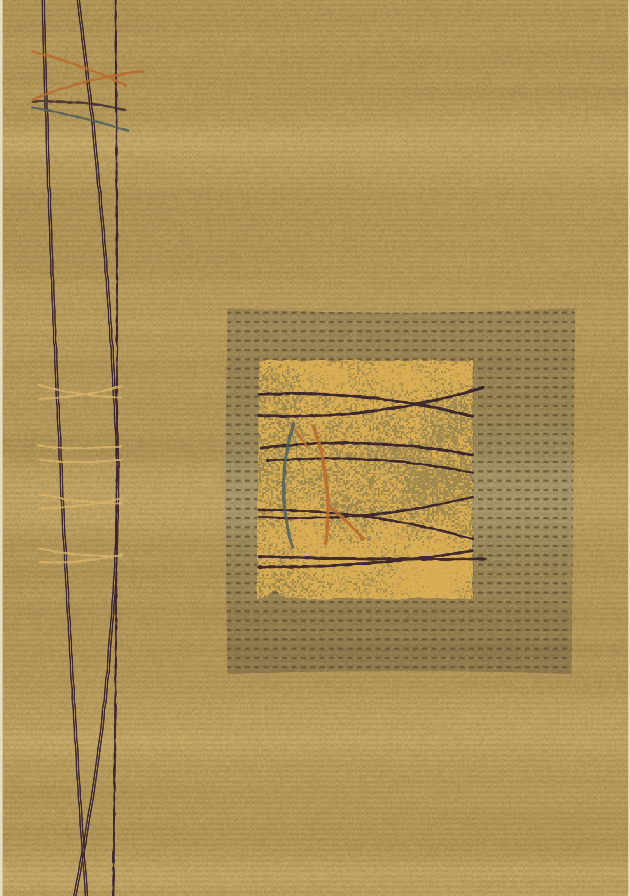
Give the GLSL for this background, as a WebGL 1 fragment shader.

```glsl
precision highp float;
// Woven ochre cloth with long threads, a dotted panel and a stitched gold patch.
uniform vec2 u_resolution;

#define CANVAS vec2(54.0, 76.8)
#define WEAVE_PITCH 0.45
#define DOT_PITCH 0.8
#define GRAIN_SIZE 0.15
#define OCHRE vec3(0.69, 0.58, 0.342)
#define GOLD vec3(0.85, 0.68, 0.325)
#define OLIVE vec3(0.57, 0.50, 0.30)
#define INK vec3(0.19, 0.11, 0.17)
#define ORANGE vec3(0.73, 0.42, 0.17)
#define TEAL vec3(0.31, 0.38, 0.36)
#define CREAM vec3(0.86, 0.71, 0.42)

float px; // one screen pixel in canvas units

float hash(vec2 p) {
  vec3 q = fract(p.xyx * 0.1031);
  q += dot(q, q.yzx + 33.33);
  return fract((q.x + q.y) * q.z);
}

float noise(vec2 p) {
  vec2 i = floor(p), f = fract(p);
  f = f * f * (3.0 - 2.0 * f);
  return mix(mix(hash(i), hash(i + vec2(1, 0)), f.x),
             mix(hash(i + vec2(0, 1)), hash(i + vec2(1, 1)), f.x), f.y);
}

float inside(float d) { return smoothstep(-0.5 * px, 0.5 * px, d); }

// Soft bump centred on c
float bump(float x, float c, float width) {
  float t = (x - c) / width;
  return exp(-t * t);
}

// Distance to a line from a to b, bowed sideways and slightly wobbly
float strand(vec2 p, vec2 a, vec2 b, float bow) {
  float len = length(b - a);
  vec2 dir = (b - a) / len;
  vec2 q = vec2(dot(p - a, dir), dot(p - a, vec2(-dir.y, dir.x)));
  float h = clamp(q.x / len, 0.0, 1.0);
  float wobble = 0.08 * (noise(vec2(q.x * 1.2, a.y * 7.0)) - 0.5);
  return length(vec2(q.x - h * len, q.y - 4.0 * bow * h * (1.0 - h) - wobble));
}

// Solid stroke whose width varies like dry fibre
float stroke(vec2 p, vec2 a, vec2 b, float bow, float halfWidth) {
  float fray = 0.08 * (noise(p * 3.0) - 0.5);
  return inside(halfWidth + fray - strand(p, a, b, bow));
}

// Two fine fibres side by side
float thread(vec2 p, vec2 a, vec2 b, float bow) {
  return inside(0.06 - abs(strand(p, a, b, bow) - 0.09));
}

vec3 cloth(vec2 p) {
  // Broad light bands, strongest near the top
  float band = bump(p.y, 64.4, 2.2) + 0.5 * bump(p.y, 49.5, 3.0) + 0.9 * bump(p.y, 33.6, 2.8)
             + 0.9 * bump(p.y, 13.6, 3.2) + 0.8 * bump(p.y, 1.5, 2.0);
  float streak = noise(vec2(p.x * 0.02, p.y * 0.9)) - 0.5;
  float weave = sin(6.2832 * p.y / WEAVE_PITCH) * (0.7 + 0.3 * sin(6.2832 * p.x / WEAVE_PITCH));
  float grain = hash(floor(p / GRAIN_SIZE)) - 0.5;
  return OCHRE + vec3(1.0, 1.0, 0.85) * (0.055 * band + 0.03 * streak + 0.028 * weave + 0.05 * grain);
}

vec3 addPanel(vec3 col, vec2 p) {
  float h = (p.x - 19.4) / 29.9;
  float sag = 4.0 * h * (1.0 - h);
  float edge = min(min(p.x - 19.5 + 0.15 * sin(3.1416 * (p.y - 19.0) / 31.4),
                       49.3 - 0.01 * (50.4 - p.y) - p.x),
                   min(50.4 - 0.4 * sag - p.y, p.y - 19.0 - 0.3 * sag));
  vec3 tint = mix(vec3(0.86, 0.87, 0.93), vec3(0.88, 0.94, 1.08), bump(p.y, 34.5, 6.5));
  tint *= mix(0.94, 1.0, smoothstep(19.0, 29.0, p.y));
  vec2 cell = abs(fract(p / DOT_PITCH) - 0.5) * DOT_PITCH;
  float dots = inside(0.22 - cell.x) * inside(0.1 - cell.y);
  vec3 fabric = mix(col * tint, vec3(0.36, 0.31, 0.20), 0.7 * dots);
  return mix(col, fabric, inside(edge));
}

vec3 addPatch(vec3 col, vec2 p) {
  float rough = noise(p * 1.7) - 0.5;
  float hem = 25.5 + 0.65 * bump(p.x, 23.5, 0.7) + 0.25 * rough;
  float left = 22.0 + 0.01 * (p.y - 25.5);
  float edge = min(min(p.x - left, 40.5 - p.x) + 0.12 * rough, min(45.9 + 0.2 * rough - p.y, p.y - hem));
  // Olive specks gather in the middle and toward the right
  float wear = bump(p.y, 37.5, 6.0) * (0.55 + 0.02 * (p.x - 22.0));
  wear = 0.12 + 0.6 * wear + 0.5 * (noise(p * 0.45) - 0.5);
  float speck = smoothstep(-0.25, 0.25, wear - hash(floor(p / GRAIN_SIZE) + 17.0));
  return mix(col, mix(GOLD, OLIVE, 0.8 * speck), inside(edge));
}

void main() {
  vec2 p = gl_FragCoord.xy / u_resolution * CANVAS;
  px = CANVAS.y / u_resolution.y;
  vec3 col = addPatch(addPanel(cloth(p), p), p);

  // Dark stitches across the patch
  float ink = stroke(p, vec2(22.2, 43.0), vec2(40.5, 41.1), 0.7, 0.12);
  ink = max(ink, stroke(p, vec2(22.2, 41.2), vec2(41.4, 43.6), -0.85, 0.12));
  ink = max(ink, stroke(p, vec2(22.4, 38.4), vec2(40.5, 37.8), 0.7, 0.12));
  ink = max(ink, stroke(p, vec2(22.9, 37.3), vec2(40.5, 36.3), 0.6, 0.1));
  ink = max(ink, stroke(p, vec2(22.2, 33.1), vec2(40.5, 30.6), 0.65, 0.1));
  ink = max(ink, stroke(p, vec2(22.2, 32.5), vec2(40.5, 34.2), -0.7, 0.1));
  ink = max(ink, stroke(p, vec2(22.2, 29.1), vec2(41.6, 28.9), -0.1, 0.12));
  ink = max(ink, stroke(p, vec2(22.2, 28.2), vec2(40.5, 29.6), -0.4, 0.12));

  // Long threads on the left
  ink = max(ink, thread(p, vec2(3.7, 76.8), vec2(7.4, 0.0), -0.42));
  ink = max(ink, thread(p, vec2(6.7, 76.8), vec2(10.1, 36.8), 0.45));
  ink = max(ink, thread(p, vec2(10.1, 36.8), vec2(6.4, 0.0), 0.9));
  ink = max(ink, stroke(p, vec2(9.9, 76.8), vec2(9.7, 0.0), 0.22, 0.085));
  ink = max(ink, 0.8 * stroke(p, vec2(2.8, 68.1), vec2(10.7, 67.4), 0.25, 0.11));
  col = mix(col, INK, 0.9 * ink);

  // Pale paired stitches, crossing except in the second row
  for (int i = 0; i < 4; i++) {
    float row = float(i), y = 43.1 - 4.67 * row;
    float slant = 1.1 - 0.15 * row;
    if (i == 1) { y -= 0.55; slant = 0.0; }
    float pale = stroke(p, vec2(3.3, y + 0.7), vec2(10.4, y + 0.7 - slant), -0.2, 0.09);
    pale = max(pale, stroke(p, vec2(3.4, y - 0.5), vec2(10.4, y - 0.5 + slant), -0.2, 0.09));
    col = mix(col, CREAM, 0.8 * pale);
  }

  // Coloured strands
  float orange = stroke(p, vec2(2.8, 72.4), vec2(10.8, 69.5), 0.2, 0.11);
  orange = max(orange, stroke(p, vec2(2.8, 68.3), vec2(12.2, 70.7), 0.3, 0.11));
  orange = max(orange, stroke(p, vec2(25.0, 40.5), vec2(26.3, 38.5), 0.0, 0.1));
  orange = max(orange, stroke(p, vec2(26.9, 40.2), vec2(27.9, 30.2), 0.6, 0.15));
  orange = max(orange, stroke(p, vec2(28.1, 33.5), vec2(31.1, 30.6), 0.1, 0.14));
  col = mix(col, ORANGE, 0.85 * orange);
  float teal = stroke(p, vec2(2.8, 67.6), vec2(11.0, 65.6), 0.1, 0.1);
  teal = max(teal, stroke(p, vec2(25.2, 40.5), vec2(25.1, 29.9), -0.85, 0.14));
  col = mix(col, TEAL, 0.85 * teal);

  // Pale side margins
  col = mix(vec3(0.90, 0.87, 0.75), col, inside(min(p.x - 0.22, 53.85 - p.x)));
  gl_FragColor = vec4(col, 1.0);
}
```
